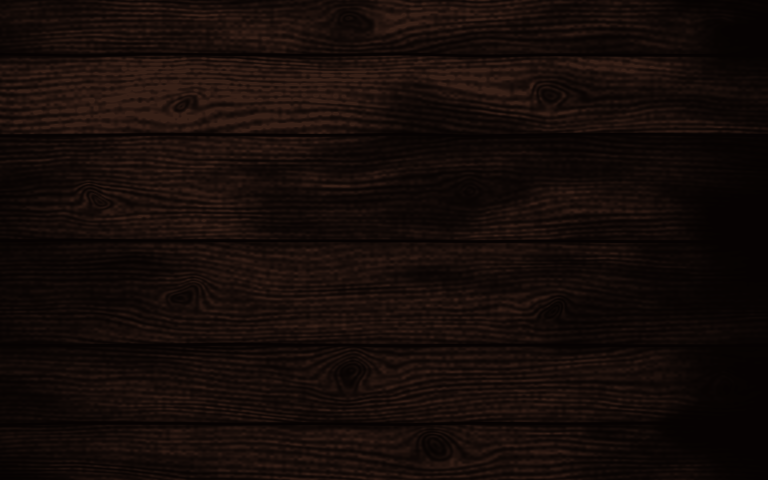
This texture is drawn by a Shadertoy shader. Its source:

```glsl
const float SEAMS[5] = float[](.117, .281, .498, .719, .885);

float hash(vec2 p) {
    vec3 q = fract(p.xyx * .1031);
    q += dot(q, q.yzx + 33.33);
    return fract((q.x + q.y) * q.z);
}

float noise(vec2 p) {
    vec2 cell = floor(p), f = fract(p);
    f = f * f * (3. - 2. * f);
    return mix(mix(hash(cell), hash(cell + vec2(1, 0)), f.x),
               mix(hash(cell + vec2(0, 1)), hash(cell + vec2(1, 1)), f.x), f.y);
}

float fbm(vec2 p) {
    float sum = 0., weight = .5;
    for (int i = 0; i < 4; i++) {
        sum += weight * noise(p);
        p = p * 2.03 + 17.3;
        weight *= .5;
    }
    return sum / .9375;
}

void mainImage(out vec4 fragColor, in vec2 fragCoord) {
    vec2 uv = fragCoord / iResolution.xy;
    float aspect = iResolution.x / iResolution.y;
    vec2 p = vec2(uv.x * aspect, uv.y);

    // Planks: index, lower and upper edge, distance to the nearest seam
    float plank = 0., base = 0., top = 1., seam = 1.;
    for (int i = 0; i < 5; i++) {
        float edge = SEAMS[i] + .004 * (noise(vec2(p.x * 6., float(i) * 9.)) - .5);
        if (p.y > edge) {
            plank += 1.;
            base = SEAMS[i];
        } else {
            top = min(top, SEAMS[i]);
        }
        seam = min(seam, abs(p.y - edge));
    }

    // Grain height, bent by slow waves and wrapped around the knots
    float grainY = p.y + .075 * fbm(vec2(p.x * 1.6 + plank * 13., p.y * 5. + plank * 7.));
    float core = 0.;
    for (float k = 0.; k < 2.; k++) {
        float rnd = hash(vec2(plank + 3., k + 8.));
        vec2 knot = vec2(aspect * (.35 + .22 * cos(1.05 * plank) + .48 * k),
                         mix(base, top, .3 + .35 * rnd));
        vec2 d = p - knot;
        d += .03 * (vec2(noise(p * 22.), noise(p * 22. + 40.)) - .5);
        float size = .025 + .018 * rnd;
        float r = length(d * vec2(.65, 1.));
        grainY -= .4 * d.y * exp(-dot(d * vec2(6, 10), d * vec2(6, 10)));
        grainY = mix(grainY, knot.y + r, exp(-r * r / (size * size)));
        core = max(core, exp(-r * r / (size * size * .35)));
    }

    // Growth lines, fading out where they get too fine to draw
    float phase = grainY * 85. + .8 * noise(vec2(p.x * 5., grainY * 30.));
    float lines = .5 + .5 * sin(6.2832 * phase);
    lines = mix(lines, .5, smoothstep(.3, .7, fwidth(phase)));
    float depth = .35 + .5 * noise(vec2(p.x * 4., grainY * 38. + plank * 3.));
    float fibre = noise(vec2(p.x * 14., grainY * 150.));
    float grit = noise(p * vec2(120, 165));

    // Worn patches, side shadows and charred stains
    float wear = smoothstep(.22, .62, fbm(vec2(p.x * 3.2, grainY * 15. + plank * 5.)));
    float ragged = fbm(p * vec2(5, 9)) - .5;
    float x = uv.x + .2 * ragged;
    float sides = smoothstep(-.12, .26, x) * (1. - smoothstep(.72, 1.08, x));
    float pale = exp(-(plank - 4.) * (plank - 4.));
    float bands = .5 + .5 * cos(14.6 * (uv.y - .1));
    float stain = smoothstep(0., .16, uv.x - .8 + .5 * ragged) * bands;

    float light = 1.45 * (.55 + .45 * pale) * pow(sides, 1. - .7 * pale);
    light *= mix(.25, 1., wear) * (1. - .92 * stain);
    light *= 1. - depth * (1. - lines);
    light *= (.65 + .4 * fibre) * (.6 + .8 * grit);
    light *= 1. - .65 * core * (.5 + noise(p * 50.));

    // Seams: a black gap with a soft shadow
    light *= smoothstep(.001, .005, seam) * (1. - .5 * exp(-seam * 90.));

    vec3 soot = vec3(.022, .008, .006), brown = vec3(.2, .115, .083);
    fragColor = vec4(mix(soot, brown, clamp(light, 0., 1.05)), 1.);
}
```
